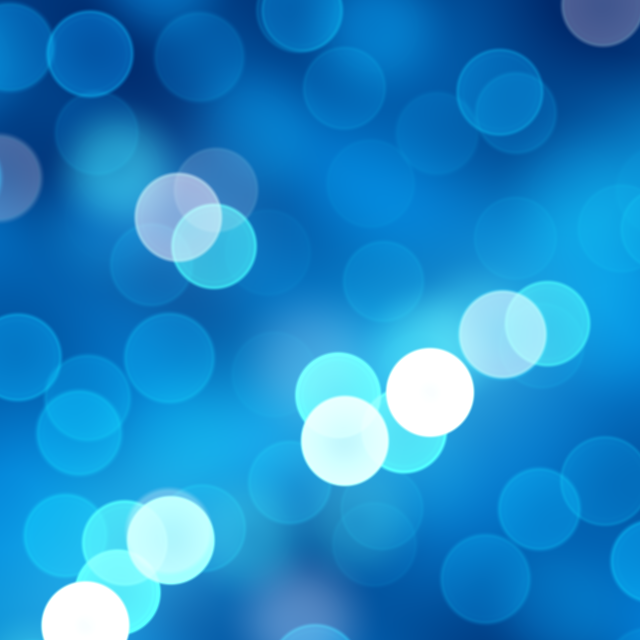
Reproduce this background procedurally as a three.js fragment shader.

```glsl
// Blue bokeh: out-of-focus light discs over a hazy blue backdrop.
// Layered sines make the haze, an even low-discrepancy scatter the faint discs,
// and a rising diagonal of overlapping pairs the bright ones; all are screened.

#define FAINT_COUNT 62
#define PAIR_COUNT 6
#define DISC_RADIUS 0.067
#define EDGE_BLUR 0.0034
#define RIM_WIDTH 0.0028
#define RIM_LIGHT vec3(0.02, 0.30, 0.26)
#define SHADOW_BLUE vec3(0.003, 0.25, 0.53)
#define HAZE_BLUE vec3(0.01, 0.50, 0.84)
#define FAINT_BLUE vec3(0.015, 0.29, 0.56)
#define LAVENDER vec3(0.42, 0.34, 0.38)
#define CYAN vec3(0.27, 0.92, 1.00)

varying vec2 vUv;

float hash(float n) {
  return fract(sin(n * 12.99 + 4.13) * 4375.85);
}

vec2 hash2(float n) {
  return vec2(hash(n), hash(n + 57.3));
}

vec3 screenBlend(vec3 base, vec3 light) {
  return 1.0 - (1.0 - base) * (1.0 - clamp(light, 0.0, 1.0));
}

float ring(float d, float inset) {
  float t = (d + inset) / RIM_WIDTH;
  return exp(-t * t);
}

// Light of one disc: nearly flat fill, a thin cyan rim and a weak inner ring.
vec3 discLight(vec2 offset, float radius, float blur, vec3 tint) {
  float d = length(offset) - radius;
  float fill = 1.0 - smoothstep(-blur, blur, d);
  float shade = 0.86 + 0.14 * smoothstep(-radius, 0.0, d);
  float rim = (ring(d, RIM_WIDTH) + 0.18 * ring(d, 4.0 * RIM_WIDTH)) * EDGE_BLUR / blur;
  return tint * fill * shade + RIM_LIGHT * rim * tint.b;
}

// Smooth uneven brightness from sines bent by one another.
float haze(vec2 p) {
  vec2 q = p + 0.07 * sin(p.yx * 7.0 + vec2(1.3, 4.1));
  float h = sin(q.x * 6.1 + q.y * 4.3 + 0.6);
  h += 0.8 * sin(q.x * 9.7 - q.y * 8.2 + 2.4);
  h += 0.6 * sin(q.x * 15.0 + q.y * 17.0 + 5.0);
  return 0.5 + 0.25 * h;
}

vec3 backdrop(vec2 p) {
  float light = haze(p) - 0.02 - 0.5 * smoothstep(0.6, 1.05, p.y);
  vec3 color = mix(SHADOW_BLUE, HAZE_BLUE, clamp(light, -0.35, 1.0));
  // Glow along the diagonal of bright discs
  float across = (p.y - 0.08 - 0.6 * p.x) / 0.17;
  float glow = exp(-across * across) * (0.35 + 0.65 * haze(p.yx + 0.3));
  return screenBlend(max(color, 0.0), vec3(0.05, 0.46, 0.74) * glow);
}

vec3 addFaintDiscs(vec3 color, vec2 p) {
  for (int i = 0; i < FAINT_COUNT; i++) {
    float n = float(i);
    vec2 center = fract(0.5 + n * vec2(0.7549, 0.5698)) * 1.14 - 0.07;
    center += 0.15 * (hash2(n) - 0.5);
    float strength = mix(0.12, 0.92, pow(hash(n + 11.7), 1.4));
    float radius = DISC_RADIUS * mix(0.95, 1.06, hash(n + 23.1));
    // Every fifth disc melts into a wide glow, every ninth turns lavender
    float melted = step(mod(n, 5.0), 0.5);
    float blur = mix(EDGE_BLUR * (1.0 + hash(n + 31.9)), 0.065, melted);
    vec3 tint = mix(FAINT_BLUE, LAVENDER, step(mod(n, 9.0), 0.5)) * strength;
    color = screenBlend(color, discLight(p - center, radius, blur, tint));
  }
  return color;
}

vec3 addBrightPairs(vec3 color, vec2 p) {
  for (int i = 0; i < PAIR_COUNT; i++) {
    float n = float(i);
    // Pairs climb the diagonal; the sine peak lifts one far above it
    vec2 center = vec2(0.12, 0.05) + n * vec2(0.14, 0.084);
    center += vec2(-0.10, 0.47) * pow(abs(sin(n * 0.7854)), 8.0);
    center += 0.06 * (hash2(n + 71.0) - 0.5);
    float angle = n * 2.4 + 0.8;
    vec2 shift = 0.072 * vec2(cos(angle), sin(angle));

    // Leads run from white to aqua, every third one is lavender
    float whiteness = 0.5 + 0.5 * cos(n * 1.5708 + 0.3);
    vec3 leadTint = mix(CYAN, vec3(1.15), whiteness);
    leadTint = mix(leadTint, LAVENDER * 1.25, step(1.5, mod(n, 3.0)));
    vec3 companionTint = CYAN * (0.78 + 0.22 * cos(n * 1.9));
    vec2 squash = vec2(1.0, 0.95 + 0.07 * hash(n + 83.0));

    // Soft spill around each pair and a cyan glow on its far side
    vec2 spill = (p - center) / 0.13;
    color = screenBlend(color, vec3(0.10, 0.22, 0.36) * exp(-dot(spill, spill)));
    vec3 glowTint = CYAN * mix(0.2, 0.55, hash(n + 91.0));
    color = screenBlend(color, discLight(p - center + 1.7 * shift, DISC_RADIUS, 0.05, glowTint));

    color = screenBlend(color, discLight(p - center - shift, DISC_RADIUS, EDGE_BLUR, companionTint));
    color = screenBlend(color, discLight((p - center) * squash, DISC_RADIUS * 1.02, EDGE_BLUR, leadTint));
  }
  return color;
}

void main() {
  vec3 color = backdrop(vUv);
  color = addFaintDiscs(color, vUv);
  color = addBrightPairs(color, vUv);
  gl_FragColor = vec4(color, 1.0);
}
```
